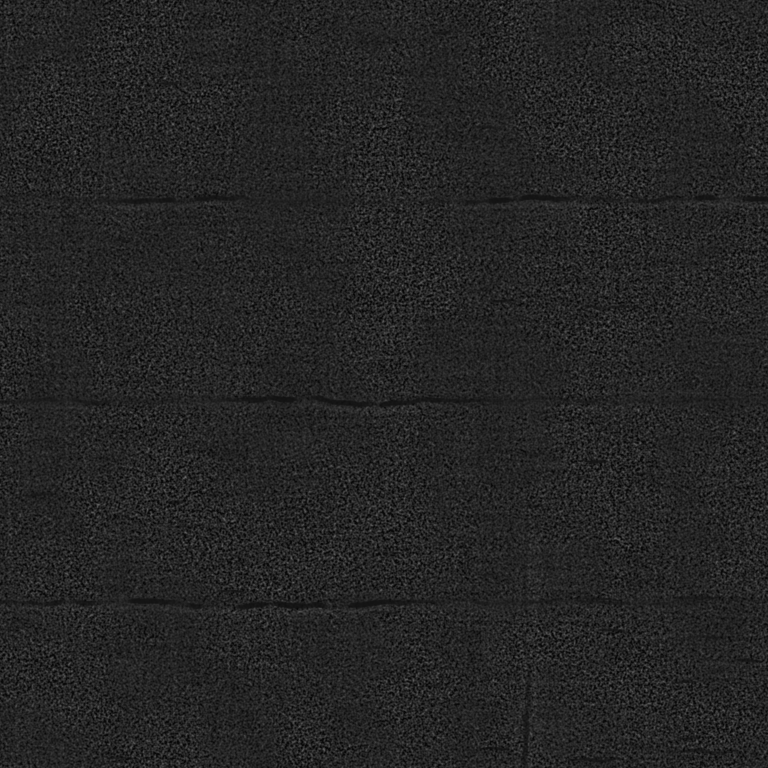
This texture is drawn by a WebGL 2 fragment shader. Its source:

```glsl
#version 300 es
precision highp float;

uniform vec2 u_resolution;
out vec4 fragColor;

const float TAU = 6.2831853;

float hash(vec2 cell, float seed) {
    uvec2 q = uvec2(ivec2(cell) + 4096);
    uint h = q.x * 1597334673u ^ q.y * 3812015801u ^ uint(seed + 1.0) * 2798796415u;
    h = (h ^ (h >> 15)) * 2246822519u;
    h = (h ^ (h >> 13)) * 3266489917u;
    return float((h ^ (h >> 16)) >> 8) / 16777216.0;
}

float corner(vec2 cell, vec2 offset, float seed) {
    float angle = TAU * hash(cell, seed);
    return dot(vec2(cos(angle), sin(angle)), offset);
}

// Gradient noise, roughly -0.7 to 0.7
float noise(vec2 p, float seed) {
    vec2 i = floor(p), f = p - i;
    vec2 w = f * f * f * (f * (f * 6.0 - 15.0) + 10.0);
    vec2 e = vec2(1.0, 0.0);
    float low = mix(corner(i, f, seed), corner(i + e.xy, f - e.xy, seed), w.x);
    float high = mix(corner(i + e.yx, f - e.yx, seed), corner(i + e.xx, f - e.xx, seed), w.x);
    return mix(low, high, w.y);
}

mat2 rotation(float a) {
    return mat2(cos(a), sin(a), -sin(a), cos(a));
}

// Fine salt-and-pepper grain with a brighter tail
float grain(vec2 uv) {
    float g = noise(rotation(0.6) * uv * 235.0, 1.0);
    g += 1.1 * noise(rotation(1.1) * uv * 345.0, 2.0);
    return g + 0.4 * g * abs(g);
}

// Long faint threads running along x
float threads(vec2 p, float seed) {
    return noise(p * vec2(9.0, 130.0), seed) + 0.7 * noise(p * vec2(24.0, 210.0), seed + 1.0);
}

// Soft patches where the grain is stronger
float patches(vec2 uv, float seed) {
    vec2 p = uv + 0.03 * vec2(noise(uv * 14.0, seed), noise(uv * 14.0, seed + 1.0));
    float n = noise(p * vec2(7.0, 5.0), seed + 2.0);
    n += 0.6 * noise(p * vec2(22.0, 9.0), seed + 3.0);
    n += 0.5 * noise(p * vec2(8.0, 34.0), seed + 4.0);
    return smoothstep(-0.6, 0.6, n);
}

float band(float d, float halfWidth, float soft) {
    return 1.0 - smoothstep(halfWidth - soft, halfWidth + soft, abs(d));
}

// Broken seam along x: x holds the dark cut, y the raised lip beside it
vec2 seam(vec2 p, float seed) {
    float d = p.y + 0.007 * noise(vec2(p.x * 9.0, 0.5), seed);
    d += 0.004 * noise(vec2(p.x * 45.0, 0.5), seed + 1.0);
    float strength = smoothstep(-0.3, 0.35, noise(vec2(p.x * 5.0, 0.5), seed + 2.0));
    float gaps = smoothstep(-0.35, 0.15, noise(vec2(p.x * 38.0, 0.5), seed + 3.0));
    float width = 0.0012 + 0.0022 * strength * gaps;
    float cut = band(d, width, 0.0014) * (0.25 + 0.75 * strength * gaps);
    float lip = band(d + 0.008, 0.003, 0.003) * strength;
    return vec2(cut, lip);
}

// Scattered short dark nicks, one at most per cell
float nicks(vec2 uv, vec2 grid, float density, float seed) {
    vec2 cell = floor(uv * grid);
    vec2 size = 1.0 / grid;
    vec2 jitter = vec2(hash(cell, seed), hash(cell, seed + 1.0)) - 0.5;
    vec2 p = uv - (cell + 0.5 + jitter * vec2(0.3, 0.6)) * size;
    float halfLength = size.x * mix(0.08, 0.32, hash(cell, seed + 2.0));
    p.y += 0.005 * noise(uv * vec2(30.0, 12.0), seed + 3.0);
    float taper = clamp(1.0 - abs(p.x) / halfLength, 0.0, 1.0);
    float width = 0.0022 * sqrt(taper);
    float depth = mix(0.3, 1.0, hash(cell, seed + 4.0));
    return step(hash(cell, seed + 5.0), density) * depth
        * band(p.y, width, 0.0013) * smoothstep(0.0, 0.2, taper);
}

void main() {
    vec2 uv = gl_FragCoord.xy / u_resolution;

    // Three level seams and one short upright seam
    vec2 seams = vec2(0.0);
    float calm = 0.0;
    for (int i = 0; i < 3; i++) {
        float y = uv.y - 0.215 - 0.2625 * float(i);
        seams = max(seams, seam(vec2(uv.x, y), 20.0 + 7.0 * float(i)));
        calm = max(calm, band(y, 0.007, 0.008));
    }
    float reach = 1.0 - smoothstep(0.26, 0.36, uv.y);
    seams = max(seams, seam(vec2(uv.y, uv.x - 0.685), 50.0) * vec2(0.6, 0.5) * reach);
    float ridge = band(uv.x - 0.695 + 0.012 * noise(uv * 16.0, 57.0), 0.008, 0.006) * reach;

    float marks = max(nicks(uv, vec2(7.0, 21.0), 0.2, 60.0), nicks(uv, vec2(15.0, 33.0), 0.08, 70.0));
    float weave = threads(uv, 80.0) + 0.75 * threads(uv.yx, 84.0);
    float rough = mix(0.65, 1.35, patches(uv, 90.0)) * (1.0 - 0.35 * calm);

    // Combine the layers as small changes in brightness
    float shade = 0.143 + 0.118 * rough * grain(uv);
    shade += 0.025 * weave + 0.012 * (rough - 1.0);
    shade += 0.035 * seams.y + 0.016 * ridge;
    shade = mix(shade, 0.065, clamp(0.85 * max(seams.x, marks), 0.0, 1.0));
    fragColor = vec4(vec3(clamp(shade, 0.035, 0.42)), 1.0);
}
```
